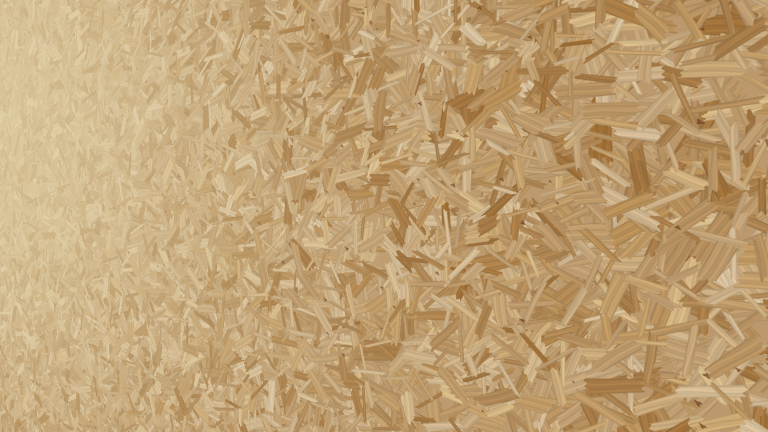
A Shadertoy shader for this texture:

```glsl
const float FAR_SCALE = 0.38;      // apparent size at the left edge
const float NEAR_SCALE = 1.05;     // apparent size at the right edge
const float DEPTH_STRETCH = 2.1;
const int LAYERS = 7;
const float LARGE_CELL = 0.15;
const float SMALL_CELL = 0.07;
const float SPECK_CELL = 0.065;
const float SPECK_SHARE = 0.12;
const float FIBRE_CONTRAST = 0.045;
const float RIM_SHADE = 0.10;
const float GLOW_STRENGTH = 0.74;
const vec2 GLOW_CENTRE = vec2(-0.02, 0.72);
const vec2 GLOW_FALLOFF = vec2(2.7, 1.15);
const vec3 DARK_WOOD = vec3(0.61, 0.43, 0.22);
const vec3 MID_WOOD = vec3(0.735, 0.60, 0.425);
const vec3 PALE_WOOD = vec3(0.84, 0.755, 0.62);
const vec3 HONEY_TINT = vec3(1.0, 0.96, 0.84);
const vec3 SPECK_COLOR = vec3(0.42, 0.25, 0.11);
const vec3 GLOW_COLOR = vec3(0.90, 0.84, 0.68);

vec4 hash4(vec3 p) {
    vec4 q = fract(p.xyzx * vec4(0.1031, 0.1030, 0.0973, 0.1099));
    q += dot(q, q.wzxy + 33.33);
    return fract((q.xxyz + q.yzzw) * q.zywx);
}

vec3 woodColor(float tone, float honey) {
    vec3 wood = mix(DARK_WOOD, MID_WOOD, smoothstep(0.0, 0.5, tone));
    wood = mix(wood, PALE_WOOD, smoothstep(0.4, 1.0, tone));
    return wood * mix(vec3(1.0), HONEY_TINT, honey * honey);
}

// Fine lines along a strand, faded where they are narrower than a pixel
float fibres(vec2 q, float blur, float seed) {
    float bend = 0.002 * sin(q.x * 40.0 + seed * 20.0);
    float y = q.y + bend;
    float coarse = sin(y * 330.0 + seed * 40.0) * exp(-pow(blur * 130.0, 2.0));
    float fine = sin(y * 790.0 + q.x * 25.0 + seed * 70.0) * exp(-pow(blur * 300.0, 2.0));
    return coarse + 0.8 * fine;
}

// One strand: a tapered slat with slanted, splintered ends
vec3 addStrand(vec3 below, vec2 offset, vec2 footprint, float cell, vec4 a, vec4 b) {
    float angle = 3.14159 * a.z;
    vec2 axis = vec2(cos(angle), sin(angle));
    vec2 side = vec2(-axis.y, axis.x);
    vec2 q = vec2(dot(offset, axis), dot(offset, side));
    vec2 halfSize = cell * vec2(mix(0.42, 0.92, b.x), mix(0.07, 0.29, b.y * b.y));
    vec2 blur = vec2(length(axis * footprint), length(side * footprint)) * 0.6 + 0.0007;

    float splinter = 0.05 * cell * sin(q.y * 420.0 + a.w * 50.0);
    float ends = halfSize.x - abs(q.x + q.y * (b.z - 0.5) * 1.8) + splinter;
    float taper = 1.0 + 0.35 * (a.w - 0.5) * q.x / halfSize.x;
    float sides = halfSize.y * taper - abs(q.y);
    float mask = smoothstep(-blur.x, blur.x, ends) * smoothstep(-blur.y, blur.y, sides);

    float tone = mix(b.w, a.w, 0.25);
    vec3 wood = woodColor(tone, fract(b.z * 7.3 + a.w));
    wood *= 1.0 + FIBRE_CONTRAST * fibres(q, blur.y, a.w);
    wood *= 1.0 - RIM_SHADE * (1.0 - smoothstep(0.0, 0.004, sides));
    return mix(below, wood, mask);
}

vec3 addLayer(vec3 color, vec2 plane, vec2 footprint, float cell, float layer) {
    vec2 p = plane / cell + vec2(61.7, 43.3) + layer * vec2(3.37, 5.71);
    vec2 home = floor(p);
    for (int j = -1; j <= 1; j++) {
        for (int i = -1; i <= 1; i++) {
            vec2 id = home + vec2(i, j);
            vec4 a = hash4(vec3(id, layer + 1.0));
            vec4 b = hash4(vec3(id, layer + 31.0));
            color = addStrand(color, (p - id - a.xy) * cell, footprint, cell, a, b);
        }
    }
    return color;
}

// Rare dark bark specks
vec3 addSpecks(vec3 color, vec2 plane, vec2 footprint) {
    vec2 p = plane / SPECK_CELL + 80.0;
    vec4 h = hash4(vec3(floor(p), 77.0));
    vec2 d = (fract(p) - mix(vec2(0.25), vec2(0.75), h.xy)) * SPECK_CELL;
    d.x += 0.5 * d.y;
    float radius = mix(0.002, 0.006, h.z) * (1.0 + 0.35 * sin(3.0 * atan(d.y, d.x) + h.z * 30.0));
    float blur = length(footprint) * 0.6 + 0.0008;
    float spot = 1.0 - smoothstep(-blur, blur, length(d) - radius);
    return mix(color, SPECK_COLOR, 0.75 * spot * step(h.w, SPECK_SHARE));
}

void mainImage(out vec4 fragColor, in vec2 fragCoord) {
    vec2 uv = fragCoord / iResolution.xy;

    // Board receding towards the left
    float nearness = mix(FAR_SCALE, NEAR_SCALE, uv.x);
    vec2 plane = vec2(-DEPTH_STRETCH, uv.y - 0.5) / nearness;
    vec2 footprint = fwidth(plane);

    // Strands, broad ones beneath and slim ones on top
    vec3 color = MID_WOOD;
    for (int k = 0; k < LAYERS; k++) {
        float rise = float(k) / float(LAYERS - 1);
        float cell = mix(LARGE_CELL, SMALL_CELL, sqrt(rise));
        color = addLayer(color, plane, footprint, cell, float(k));
    }
    color = addSpecks(color, plane, footprint);

    // Warm light washing over the far side
    vec2 toGlow = (uv - GLOW_CENTRE) * GLOW_FALLOFF;
    color = mix(color, GLOW_COLOR, GLOW_STRENGTH * exp(-dot(toGlow, toGlow)));
    fragColor = vec4(color, 1.0);
}
```
